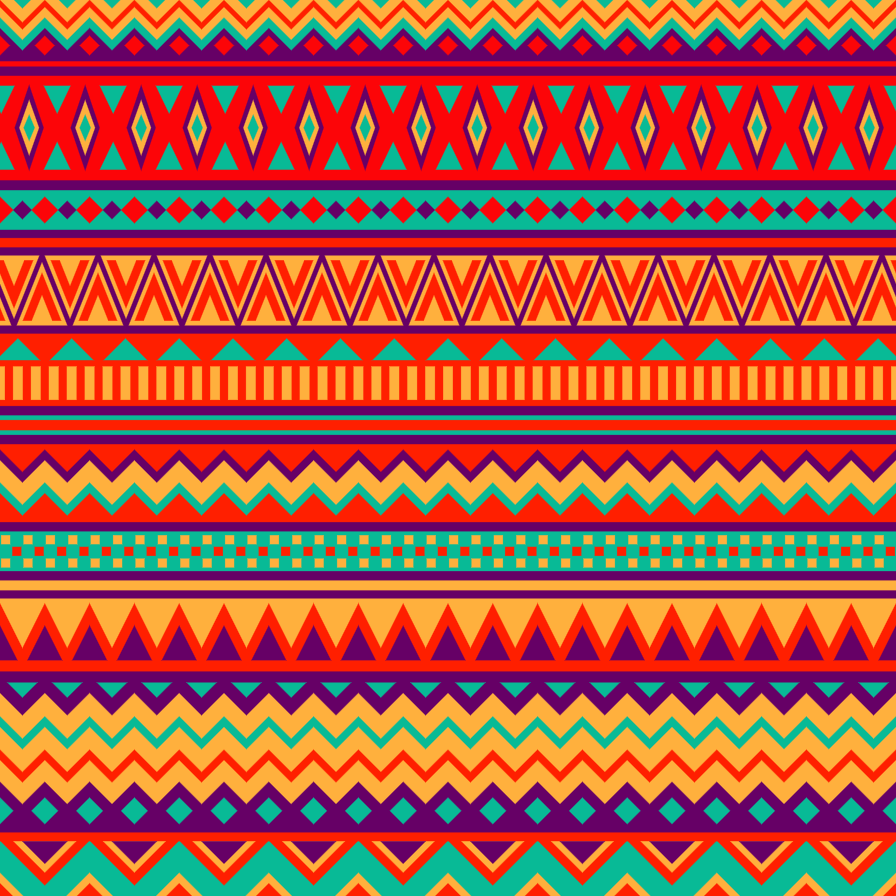
This pattern is drawn by a Shadertoy shader. Its source:

```glsl
// Woven tribal stripes: stacked bands of zigzags, diamonds, triangles and checks.

const vec3 RED = vec3(1.0, 0.12, 0.0);
const vec3 SCARLET = vec3(0.99, 0.02, 0.03);
const vec3 PLUM = vec3(0.40, 0.0, 0.40);
const vec3 GOLD = vec3(1.0, 0.69, 0.24);
const vec3 TEAL = vec3(0.03, 0.73, 0.59);

vec3 cloth;      // colour woven so far
float softness;  // edge width in design units

// Lays a colour wherever the signed distance is negative.
void paint(vec3 ink, float d) {
    cloth = mix(cloth, ink, clamp(0.5 - d / softness, 0.0, 1.0));
}

// Signed offset from the nearest multiple of the period.
float cell(float x, float period) {
    return x - period * floor(x / period + 0.5);
}

float diamond(vec2 q, vec2 r) {
    q = abs(q);
    return (q.x * r.y + q.y * r.x - r.x * r.y) / length(r);
}

// Triangle with its apex at the origin, widening toward +y.
float triangle(vec2 q, float halfWidth, float height) {
    float side = (abs(q.x) * height - q.y * halfWidth) / length(vec2(halfWidth, height));
    return max(side, q.y - height);
}

float box(vec2 q, vec2 r) {
    q = abs(q) - r;
    return max(q.x, q.y);
}

void mainImage(out vec4 fragColor, in vec2 fragCoord) {
    // The canvas is 768 design units tall, with y running downward.
    vec2 p = fragCoord / iResolution.y * 768.0;
    float x = p.x, y = 768.0 - p.y;
    softness = 768.0 / iResolution.y * 1.2;

    float near = cell(x, 38.4);         // around zigzag peaks
    float mid = cell(x - 19.2, 38.4);   // around zigzag valleys
    float wave = (y - abs(near)) * 0.71;

    // Each fill covers everything below its upper edge.
    // Crowning zigzags with red beads
    cloth = TEAL;
    paint(GOLD, -12.0 * 0.71 - wave);
    paint(RED, abs(wave - 3.0 * 0.71) - 2.2);
    paint(TEAL, 15.0 * 0.71 - wave);
    paint(PLUM, 24.0 * 0.71 - wave);
    paint(SCARLET, diamond(vec2(near, y - 39.0), vec2(8.5)));
    paint(SCARLET, 52.5 - y);
    paint(PLUM, 57.0 - y);

    // Tall nested diamonds
    paint(SCARLET, 65.0 - y);
    vec2 q = vec2(cell(x - 25.0, 48.0), y - 109.5);
    float gap = cell(x - 49.0, 48.0);
    paint(TEAL, triangle(vec2(gap, 24.0 - abs(q.y) + 0.0) * vec2(1.0, -1.0) + vec2(0.0, 12.0), 11.5, 24.0));
    paint(PLUM, diamond(q, vec2(12.5, 37.0)));
    paint(GOLD, diamond(q, vec2(8.5, 24.0)));
    paint(TEAL, diamond(q, vec2(4.8, 11.5)));
    paint(PLUM, 154.5 - y);

    // Bead row
    paint(TEAL, 163.0 - y);
    paint(SCARLET, diamond(vec2(near, y - 180.0), vec2(11.5)));
    paint(PLUM, diamond(vec2(mid, y - 180.0), vec2(8.0)));
    paint(PLUM, 197.0 - y);
    paint(RED, 204.0 - y);
    paint(PLUM, 212.0 - y);

    // Interlocking chevrons
    paint(GOLD, 219.0 - y);
    float inset = abs((y - 219.0) * 0.4 - abs(cell(x - 36.0, 48.0))) * 0.93;
    paint(RED, max(abs(inset - 9.0) - 3.6, abs(y - 249.0) - 26.0));
    paint(PLUM, inset - 2.1);
    paint(PLUM, 279.0 - y);

    // Triangles over bars
    paint(RED, 286.0 - y);
    paint(TEAL, triangle(vec2(cell(x - 384.0, 46.08), y - 290.0), 18.7, 18.7));
    paint(GOLD, box(vec2(cell(x - 384.0, 15.36), y - 328.4), vec2(4.2, 14.4)));
    paint(PLUM, 348.0 - y);
    paint(TEAL, 356.0 - y);
    paint(RED, 360.0 - y);
    paint(TEAL, 368.8 - y);
    paint(PLUM, 372.8 - y);

    // Broad golden zigzag
    paint(RED, 380.7 - y);
    paint(PLUM, max(385.3 * 0.71 - wave, 380.7 - y));
    paint(GOLD, 394.5 * 0.71 - wave);
    paint(TEAL, 413.5 * 0.71 - wave);
    paint(RED, 422.7 * 0.71 - wave);
    paint(PLUM, 447.5 - y);

    // Checks
    paint(TEAL, 455.5 - y);
    float row = y - 472.6;
    paint(GOLD, box(vec2(cell(x - 4.8, 19.2), abs(row) - 10.0), vec2(3.9)));
    paint(RED, box(vec2(cell(x - 14.4, 19.2), row), vec2(3.9)));
    paint(PLUM, 489.5 - y);
    paint(GOLD, 497.5 - y);
    paint(PLUM, 506.0 - y);

    // Sharp peaks
    paint(GOLD, 513.0 - y);
    paint(RED, (517.0 - y + 2.0 * abs(near)) * 0.45);
    paint(PLUM, triangle(vec2(near, y - 536.0), 15.0, 30.0));
    paint(PLUM, 575.5 - y);

    // Fine zigzags with teal beads
    paint(TEAL, triangle(vec2(mid, 598.0 - y), 13.0, 13.0));
    paint(GOLD, 594.0 * 0.71 - wave);
    paint(TEAL, abs(wave - 618.5 * 0.71) - 3.2);
    paint(RED, abs(wave - 647.0 * 0.71) - 3.2);
    paint(PLUM, 670.0 * 0.71 - wave);
    paint(TEAL, diamond(vec2(near, y - 695.0), vec2(11.5)));
    paint(RED, 713.5 - y);

    // Wide pendants over golden tips
    paint(TEAL, 721.0 - y);
    vec2 pendant = vec2(cell(x - 38.4, 76.8), 759.0 - y);
    paint(RED, triangle(pendant, 38.4, 38.4));
    paint(GOLD, triangle(pendant - vec2(0.0, 11.0), 27.0, 27.0));
    paint(PLUM, triangle(pendant - vec2(0.0, 18.5), 19.5, 19.5));
    paint(GOLD, triangle(vec2(cell(x, 76.8), y - 748.0), 40.0, 40.0));
    paint(RED, triangle(vec2(cell(x, 76.8), y - 757.0), 40.0, 40.0));

    fragColor = vec4(cloth, 1.0);
}
```
